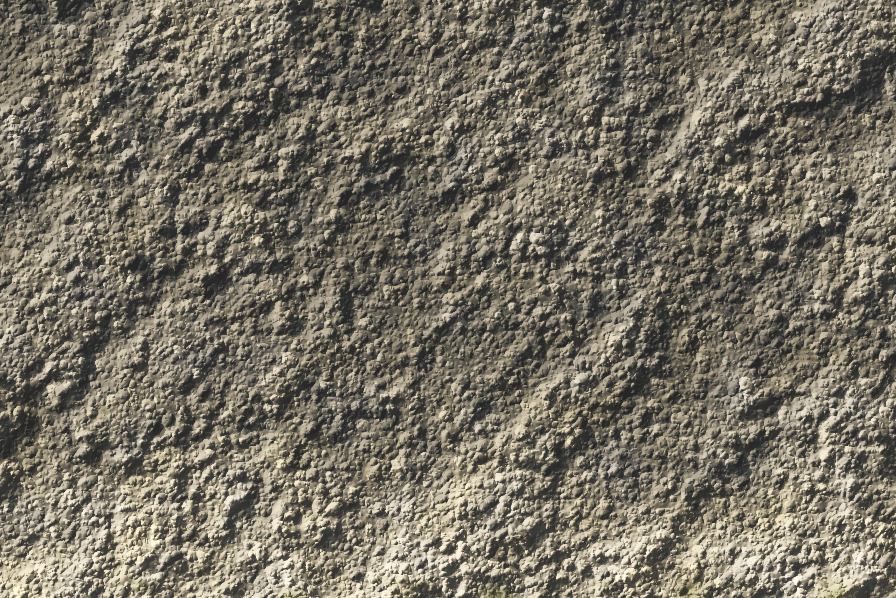
This texture is drawn by a Shadertoy shader. Its source:

```glsl
// Rough, grainy lime render raked by low sunlight from the upper left.

const vec2  LIGHT_DIR    = vec2(-0.75, 0.66);  // toward the sun, in the wall plane
const float SUN_SLOPE    = 0.66;               // tangent of the sun's elevation
const float SLOPE_STEP   = 0.0019;             // spacing of the slope probe
const int   SHADOW_STEPS = 8;
const vec2  RIDGE_DIR    = vec2(0.6, 0.8);     // ridges climb to the right
const float RIDGE_SQUASH = 0.6;                // below 1 lengthens the ridges
const float SWELL_HEIGHT = 0.030;              // relief, from broad to small
const float FOLD_HEIGHT  = 0.019;
const float LUMP_HEIGHT  = 0.012;
const float CHUNK_HEIGHT = 0.007;
const float GRIT_HEIGHT  = 0.0030;
const float CRUST_HEIGHT = 0.008;              // broken crust over the flat bed
const float COARSE_GRAIN = 52.0;               // grains per canvas height
const float FINE_GRAIN   = 104.0;
const float GRAIN_RELIEF = 0.9;
const float SLOPE_GAIN   = 1.35;
const float SHADOW_GAIN  = 1.0;
const float EXPOSURE     = 0.06;
const float LIME_GAIN    = 0.8;                // paler band along the foot
const float CRUST_GAIN   = 0.45;               // crust is paler than the bed
const float STONE_GAIN   = 0.8;                // spread of shade between grains
const vec3  MOSS         = vec3(0.36, 0.37, 0.16);

// Tones from deep shade to sunlit lime, and the light level of each.
const int TONE_COUNT = 8;
const vec3 TONES[TONE_COUNT] = vec3[](
    vec3(0.15, 0.15, 0.15), vec3(0.24, 0.24, 0.23),
    vec3(0.34, 0.33, 0.30), vec3(0.47, 0.44, 0.37),
    vec3(0.60, 0.56, 0.48), vec3(0.75, 0.71, 0.62),
    vec3(0.91, 0.88, 0.80), vec3(1.00, 0.98, 0.93));
const float LEVELS[TONE_COUNT] = float[](
    -2.3, -1.2, -0.35, 0.28, 0.75, 1.2, 1.8, 2.6);

vec2 hash2(vec2 cell) {
    uvec2 v = uvec2(ivec2(cell)) * 1664525u + 1013904223u;
    v.x += v.y * 1664525u;
    v.y += v.x * 1664525u;
    v ^= v >> 16u;
    v.x += v.y * 1664525u;
    v.y += v.x * 1664525u;
    v ^= v >> 16u;
    return vec2(v) / 4294967295.0;
}

float cornerSlope(vec2 cell, vec2 offset) {
    return dot(hash2(cell) * 2.0 - 1.0, offset);
}

float gradientNoise(vec2 p) {
    vec2 i = floor(p), f = p - i;
    vec2 u = f * f * f * (f * (f * 6.0 - 15.0) + 10.0);
    vec2 e = vec2(1.0, 0.0);
    float low  = mix(cornerSlope(i, f), cornerSlope(i + e.xy, f - e.xy), u.x);
    float high = mix(cornerSlope(i + e.yx, f - e.yx), cornerSlope(i + e.xx, f - e.xx), u.x);
    return 1.22 * mix(low, high, u.y);
}

// Scattered stones of mixed size: x = height, y = random shade of the top one.
vec2 grains(vec2 p, float frequency) {
    p *= frequency;
    vec2 base = floor(p);
    vec2 best = vec2(0.0, 0.5);
    for (int y = -1; y <= 1; y++)
    for (int x = -1; x <= 1; x++) {
        vec2 cell = base + vec2(x, y);
        vec2 d = p - cell - hash2(cell);
        vec2 trait = hash2(cell + 71.0);
        float skew = (trait.y - 0.5) * 1.4;
        float radius = mix(0.18, 0.66, trait.x * sqrt(trait.x));
        float dome = radius - (dot(d, d) + skew * d.x * d.y) / radius;
        if (dome > best.x) best = vec2(dome, trait.y);
    }
    return vec2(best.x * GRAIN_RELIEF / frequency, best.y);
}

// Wall surface: x = height, y = grain shade, z = crust cover.
vec3 surface(vec2 p) {
    vec2 warp = vec2(gradientNoise(p * 5.0), gradientNoise(p * 5.0 + 17.3));
    vec2 across = vec2(-RIDGE_DIR.y, RIDGE_DIR.x);
    float lumps = gradientNoise(p * 23.0 + 5.7);
    float chunks = gradientNoise(p * 45.0 + 7.1);
    float grit = gradientNoise(p * 135.0 + 2.9);
    vec2 q = vec2(dot(p, RIDGE_DIR) * RIDGE_SQUASH, dot(p, across));
    q += 0.08 * warp + 0.02 * lumps * vec2(0.6, 1.0) + 0.012 * chunks;

    float swell = gradientNoise(q * 6.5);
    float folds = gradientNoise(q * 13.0 + 9.1);
    float crust = smoothstep(-0.3, 0.34, swell + 0.6 * folds + 0.4 * lumps + 0.3 * chunks);
    float relief = SWELL_HEIGHT * swell + FOLD_HEIGHT * folds + LUMP_HEIGHT * lumps
                 + CHUNK_HEIGHT * chunks + CRUST_HEIGHT * crust;

    vec2 bend = 0.004 * vec2(chunks, -lumps) + 0.0035 * grit;
    vec2 coarse = grains(p + bend, COARSE_GRAIN);
    float fine = grains(p + 3.7 - bend, FINE_GRAIN).x;
    return vec3(relief + coarse.x + fine + GRIT_HEIGHT * grit, coarse.y, crust);
}

// Share of the sun hidden by higher ground toward the light.
float castShadow(vec2 p, float ground) {
    float hidden = 0.0;
    float reach = 0.0032;
    for (int i = 0; i < SHADOW_STEPS; i++) {
        float rise = surface(p + LIGHT_DIR * reach).x - ground - reach * SUN_SLOPE;
        hidden = max(hidden, rise / (0.07 * reach + 0.001));
        reach *= 1.45;
    }
    return smoothstep(0.0, 1.0, hidden);
}

vec3 toneRamp(float level) {
    vec3 color = TONES[0];
    for (int i = 1; i < TONE_COUNT; i++) {
        float t = (level - LEVELS[i - 1]) / (LEVELS[i] - LEVELS[i - 1]);
        color = mix(color, TONES[i], clamp(t, 0.0, 1.0));
    }
    return color;
}

void mainImage(out vec4 fragColor, in vec2 fragCoord) {
    vec2 p = fragCoord / iResolution.y;

    // Sunlight: slope facing the light, less cast shadow
    vec3 wall = surface(p);
    float slope = (wall.x - surface(p + LIGHT_DIR * SLOPE_STEP).x) / SLOPE_STEP;
    float lit = slope * inversesqrt(1.0 + slope * slope);
    float level = EXPOSURE + SLOPE_GAIN * lit - SHADOW_GAIN * castShadow(p, wall.x);

    // Mineral variation and the pale lime foot
    float patches = gradientNoise(p * 4.0 + 31.0);
    float lime = 1.0 - smoothstep(0.02, 0.38, p.y + 0.2 * patches);
    level += LIME_GAIN * lime + CRUST_GAIN * (wall.z - 0.5);
    level += STONE_GAIN * (wall.y - 0.5) + 0.15 * patches;
    vec3 color = toneRamp(level);

    // Faint ochre stains, with a trace of moss at the base
    float stain = gradientNoise(p * 11.0 + 53.0) + 0.4 * (wall.y - 0.5) + 0.2 * lime;
    color *= 1.0 + 0.07 * stain * vec3(0.4, 0.1, -1.0);
    float moss = (1.0 - smoothstep(0.0, 0.04, p.y)) * smoothstep(0.05, 0.35, gradientNoise(p * 9.0 + 80.0));
    color = mix(color, MOSS * (0.5 + color), 0.6 * moss);

    fragColor = vec4(clamp(color, 0.0, 1.0), 1.0);
}
```
